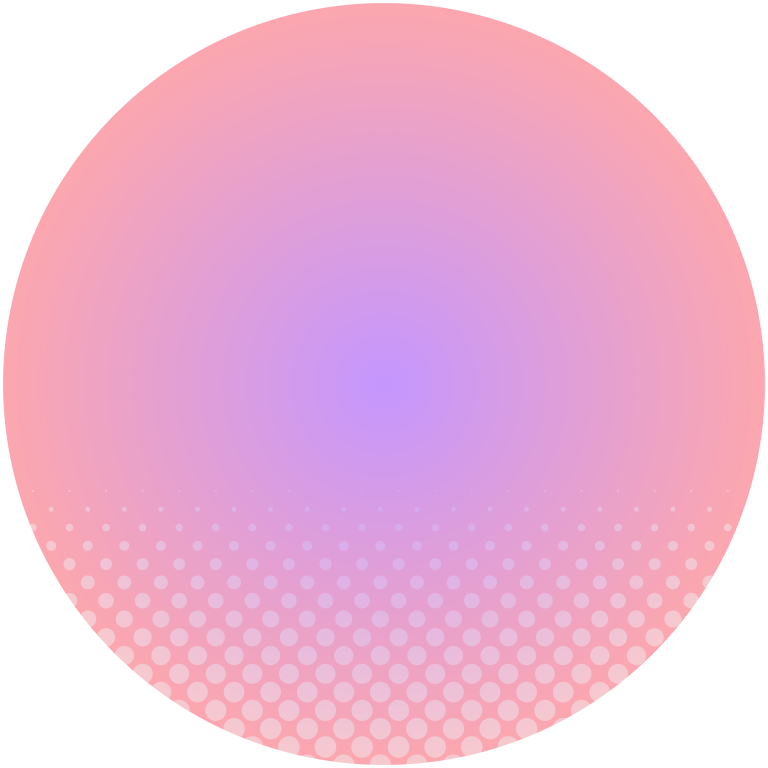
A WebGL 1 fragment shader for this background:

```glsl
precision highp float;
// A lilac-to-pink radial disc on white, with halftone dots growing toward its base.

uniform vec2 u_resolution;

// Coverage of a shape from its signed distance, smoothed over one pixel.
float coverage(float dist, float pixel) {
  return clamp(0.5 - dist / pixel, 0.0, 1.0);
}

// Staggered dot rows; grid units are one row apart, with row 0 at the top.
float halftone(vec2 grid, float pixel) {
  float nearestRow = floor(grid.y + 0.5);
  float dots = 0.0;
  // Large dots reach into the neighbouring rows.
  for (int i = -1; i <= 1; i++) {
    float row = nearestRow + float(i);
    float growth = 1.0 - pow(clamp(1.0 - row / 15.0, 0.0, 1.0), 2.3);
    float radius = 0.055 + 0.535 * growth;
    float x = mod(grid.x - 20.8 + row, 2.0) - 1.0;
    float dist = length(vec2(x, grid.y - row)) - radius;
    dots = max(dots, coverage(dist, pixel) * step(-0.5, row));
  }
  return dots;
}

void main() {
  float size = min(u_resolution.x, u_resolution.y);
  vec2 centered = (gl_FragCoord.xy - 0.5 * u_resolution) / size;
  float pixel = 1.0 / size;
  float radius = length(centered);
  float blend = min(radius / 0.496, 1.0);

  // Radial fill and the paler dots over it share a violet centre.
  vec3 fill = mix(vec3(0.77, 0.59, 1.0), vec3(0.99, 0.655, 0.685), blend);
  vec3 dotColor = mix(vec3(0.77, 0.60, 1.0), vec3(0.965, 0.79, 0.81), blend);

  vec2 grid = vec2(centered.x + 0.5, 0.5 - centered.y) * 42.0;
  grid.y -= 26.85;
  vec3 color = mix(fill, dotColor, halftone(grid, pixel * 42.0));

  // Clip everything to the disc.
  color = mix(vec3(1.0), color, coverage(radius - 0.496, pixel));
  gl_FragColor = vec4(color, 1.0);
}
```
